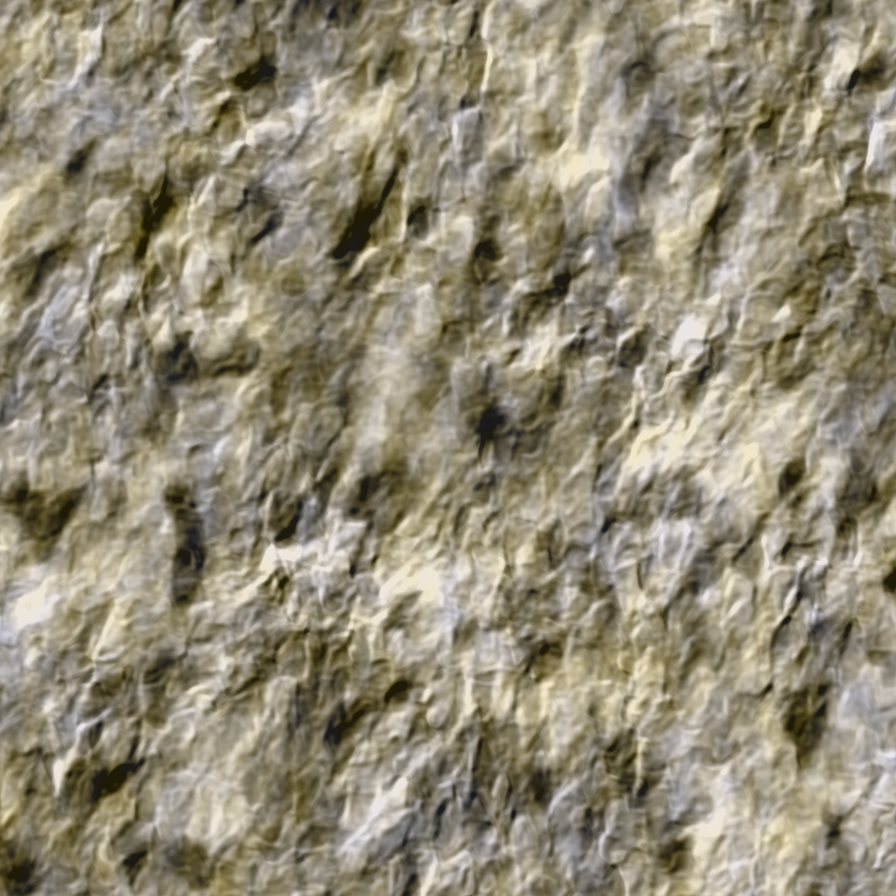
Write a WebGL 1 fragment shader that draws this texture.

```glsl
precision highp float;
// Rough weathered limestone: a crust of chunky, slightly upright grains.
// Softly joined cells of three sizes and creased noise form a height field,
// lit from the upper left; pits, stains and an ochre tint finish the stone.
uniform vec2 u_resolution;

float hash(vec2 p) {
  vec3 v = fract(vec3(p.xyx) * vec3(0.1031, 0.1030, 0.0973));
  v += dot(v, v.yzx + 33.33);
  return fract((v.x + v.y) * v.z);
}

float cornerSlope(vec2 cell, vec2 offset) {
  float angle = 6.2832 * hash(cell);
  return dot(vec2(cos(angle), sin(angle)), offset);
}

// Gradient noise, centred on zero
float noise(vec2 p) {
  vec2 i = floor(p), f = fract(p);
  vec2 w = f * f * f * (f * (f * 6.0 - 15.0) + 10.0);
  vec2 e = vec2(1.0, 0.0);
  float low = mix(cornerSlope(i, f), cornerSlope(i + e, f - e), w.x);
  float high = mix(cornerSlope(i + e.yx, f - e.yx), cornerSlope(i + 1.0, f - 1.0), w.x);
  return mix(low, high, w.y);
}

// Leaning, stretched rock coordinates, only slightly bent
vec2 grain(vec2 p) {
  vec2 q = vec2(p.x - 0.2 * p.y, 0.62 * p.y) + 20.0;
  vec2 bend = vec2(noise(q * 6.0 + 3.1), noise(q * 6.0 + 47.7));
  vec2 ripple = vec2(noise(q * 38.0 + 11.3), noise(q * 38.0 + 71.9));
  return q + 0.022 * bend + 0.007 * ripple;
}

// Cells of random level; a higher sharpness gives crisper borders
float facets(vec2 p, float sharpness) {
  vec2 i = floor(p), f = fract(p);
  float sum = 0.0, total = 0.0;
  for (int y = -1; y <= 1; y++) {
    for (int x = -1; x <= 1; x++) {
      vec2 g = vec2(float(x), float(y));
      vec2 c = i + g;
      vec2 d = g + vec2(hash(c + 5.7), hash(c + 83.2)) - f;
      float weight = exp(-sharpness * dot(d, d));
      sum += weight * hash(c + 151.4);
      total += weight;
    }
  }
  return sum / total - 0.5;
}

// Creased octaves; the finer ones are rounder
float creases(vec2 q) {
  q *= vec2(11.0, 12.0);
  float sum = 0.0, amp = 1.0;
  for (int i = 0; i < 4; i++) {
    float n = noise(q);
    sum += amp * (n + 1.2 * sqrt(n * n + 0.003) - 0.21);
    q = q * vec2(2.03, 2.35) + vec2(17.3, 9.1);
    amp *= 0.58;
  }
  return sum;
}

float height(vec2 p) {
  vec2 q = grain(p);
  float chunks = 0.75 * facets(q * vec2(17.0, 16.0), 14.0);
  chunks += 0.7 * facets(q * vec2(36.0, 42.0) + 9.0, 9.0);
  chunks += 0.5 * facets(q * vec2(72.0, 100.0) + 4.0, 6.0);
  return 0.75 * creases(q) + chunks;
}

// Olive shadow, grey-beige stone, pale crust
vec3 stoneColour(float tone) {
  vec3 shadow = vec3(0.32, 0.29, 0.18);
  vec3 stone = vec3(0.59, 0.56, 0.48);
  vec3 crust = vec3(0.82, 0.79, 0.73);
  vec3 c = mix(shadow, stone, clamp((tone - 0.29) / 0.27, 0.0, 1.0));
  c = mix(c, crust, clamp((tone - 0.56) / 0.23, 0.0, 1.0));
  return c * min(1.0, tone / 0.29) + 0.8 * max(tone - 0.79, 0.0);
}

void main() {
  vec2 p = gl_FragCoord.xy / u_resolution.y;
  vec2 q = grain(p);

  // Relief: depth plus the slope facing the light, rougher in places
  float h = height(p);
  float slope = h - height(p + vec2(-0.0042, 0.0042));
  float roughness = 1.0 + 1.4 * noise(q * 7.0 + 55.0);
  float tone = 0.565 + 0.27 * h + 0.42 * roughness * slope;

  // Small shadowed pits, broad stains and fine grit
  tone -= 0.3 * smoothstep(0.1, 0.42, noise(q * vec2(19.0, 20.0) + 14.0));
  tone += 0.22 * noise(q * vec2(5.5, 7.0) + 31.0);
  tone += 0.1 * noise(p * 105.0 + 7.0);
  tone = clamp(tone, 0.1, 0.93);

  // Ochre and grey patches
  float warmth = noise(q * 10.0 + 90.0) + 0.8 * noise(q * 40.0 + 60.0);
  vec3 colour = stoneColour(tone) + warmth * vec3(0.025, 0.0, -0.12);
  gl_FragColor = vec4(clamp(colour, 0.0, 1.0), 1.0);
}
```
